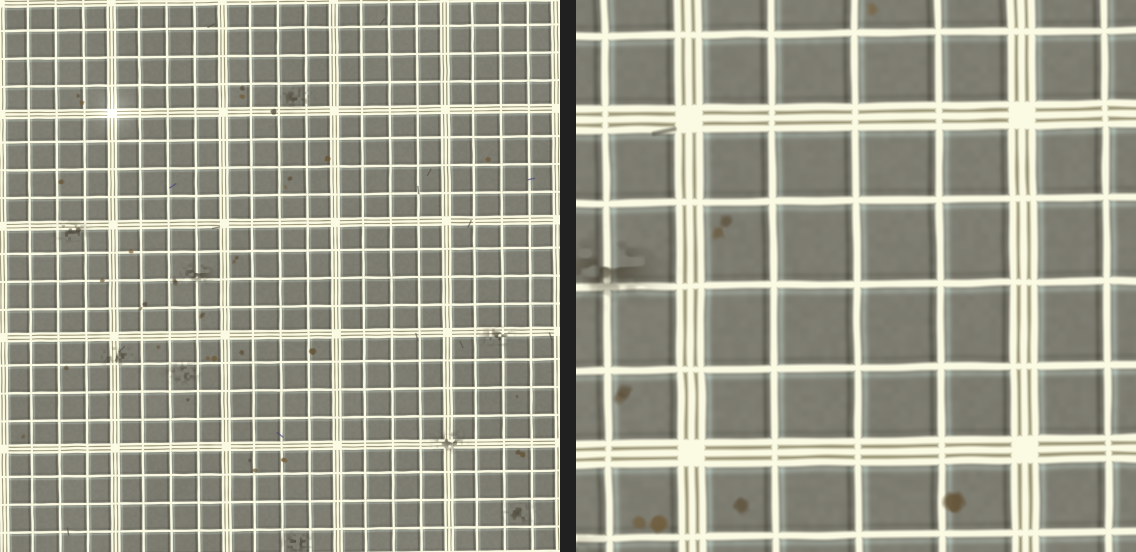
Left, the full canvas; right, a detail of the centre.
A WebGL 2 fragment shader for this pattern:

```glsl
#version 300 es
precision highp float;
// Ruled counting grid under a microscope: grey cells, four to a block, with
// cream single lines and triple lines between blocks. The grid is slightly
// skewed; hashed loops scatter specks, smudges and fibres over it.
uniform vec2 u_resolution;
out vec4 fragColor;

float hash(vec2 p) {
    vec3 q = fract(p.xyx * vec3(0.1031, 0.1030, 0.0973));
    q += dot(q, q.yzx + 33.33);
    return fract((q.x + q.y) * q.z);
}

vec2 hash2(float n) {
    return vec2(hash(vec2(n, 3.7)), hash(vec2(n, 19.3)));
}

float noise(vec2 p) {
    vec2 i = floor(p), f = fract(p);
    f = f * f * (3.0 - 2.0 * f);
    return mix(mix(hash(i), hash(i + vec2(1, 0)), f.x),
               mix(hash(i + vec2(0, 1)), hash(i + vec2(1, 1)), f.x), f.y);
}

// Signed distance from the centre of the nearest triple line
float bandOffset(float x) {
    return x - 4.0 * round(x / 4.0);
}

// Coverage of single lines on whole numbers, tripled on every fourth
float ruling(float x, float width, float pixel) {
    float d = min(abs(x - round(x)), abs(abs(bandOffset(x)) - 0.126));
    float soft = max(0.026, 0.7 * pixel);
    return 1.0 - smoothstep(width - soft, width + soft, d);
}

// Signed distance from the nearest outermost line
float edgeOffset(float x) {
    float b = bandOffset(x);
    return abs(b) < 0.5 ? b - 0.126 * sign(b) : x - round(x);
}

float ridge(float x, float centre, float width) {
    float d = (x - centre) / width;
    return exp(-d * d);
}

float segment(vec2 p, vec2 a, vec2 b) {
    vec2 ab = b - a;
    return length(p - a - ab * clamp(dot(p - a, ab) / dot(ab, ab), 0.0, 1.0));
}

void main() {
    vec2 s = gl_FragCoord.xy / u_resolution;
    float down = 1.0 - s.y;
    float pixel = 20.16 / u_resolution.x;

    // Skewed grid coordinates, one unit per small cell
    vec2 g = vec2(20.16 * s.x - 0.178 * down,
                  19.80 * down - 0.113 + 0.232 * s.x);
    vec2 w = g + 0.018 * (vec2(noise(g * 2.3), noise(g * 2.3 + 40.0)) - 0.5);

    // Cell ground with uneven light and fine grain
    vec3 color = vec3(0.495, 0.49, 0.445);
    color += 0.025 * (noise(g * 0.35) - 0.5) + 0.022 * (noise(g * 11.0) - 0.5);

    // Dark side and pale bluish side of each ruled groove
    float ex = edgeOffset(w.x), ey = edgeOffset(w.y);
    color -= 0.10 * ridge(ex, -0.11, 0.035) + 0.04 * ridge(ey, -0.11, 0.035);
    color += vec3(0.10, 0.13, 0.13) * (ridge(ex, 0.09, 0.04) + 0.8 * ridge(ey, 0.09, 0.04));

    // Olive gaps within the triple lines
    vec2 band = abs(vec2(bandOffset(w.x), bandOffset(w.y)));
    float gap = 1.0 - smoothstep(0.10, 0.14, min(band.x, band.y));
    color = mix(color, vec3(0.60, 0.58, 0.46), gap);

    // Cream lines, solid where two triple lines cross
    float width = 0.044 + 0.008 * (noise(g * 3.0 + 9.0) - 0.5);
    float lines = max(ruling(w.x, width, pixel), ruling(w.y, width, pixel));
    float crossing = 1.0 - smoothstep(0.13, 0.19, max(band.x, band.y));
    lines = max(lines, crossing);
    color = mix(color, vec3(0.985, 0.98, 0.89), lines);

    // Faint bright haze around one crossing
    color += 0.12 * exp(-2.2 * dot(g - vec2(4.1, 3.9), g - vec2(4.1, 3.9)));

    // Round brown specks, some in pairs
    for (int i = 0; i < 38; i++) {
        float n = float(i);
        vec2 r = hash2(n + 71.0);
        vec2 c = hash2(floor(n / 1.5) + 5.0) * vec2(20.2, 19.8) + 0.5 * (r - 0.5);
        float radius = 0.06 + 0.06 * r.x;
        float d = length(g - c) + 0.04 * (noise(g * 14.0) - 0.5);
        float mask = 1.0 - smoothstep(radius - 0.045, radius + 0.035, d);
        vec3 speck = mix(vec3(0.26, 0.24, 0.20), vec3(0.46, 0.36, 0.20), r.y);
        color = mix(color, speck, mask * (0.55 + 0.3 * r.x));
    }

    // Ragged smudges of debris
    for (int i = 0; i < 9; i++) {
        vec2 r = hash2(float(i) + 131.0);
        vec2 d = (g - r * vec2(20.2, 19.8)) / vec2(0.45, 0.28);
        float mask = exp(-dot(d, d)) * smoothstep(0.35, 0.75, noise(g * 9.0 + r * 50.0));
        color = mix(color, vec3(0.27, 0.25, 0.19), 0.75 * mask);
    }

    // Short thin fibres, a few of them blue
    for (int i = 0; i < 14; i++) {
        vec2 r = hash2(float(i) + 211.0);
        vec2 a = r * vec2(20.2, 19.8);
        float angle = 40.0 * r.x;
        float d = segment(g, a, a + 0.25 * vec2(cos(angle), sin(angle)));
        float mask = 1.0 - smoothstep(0.0, 0.05, d);
        vec3 fibre = i < 3 ? vec3(0.27, 0.26, 0.48) : vec3(0.33, 0.32, 0.27);
        color = mix(color, fibre, 0.65 * mask);
    }

    fragColor = vec4(clamp(color, 0.0, 1.0), 1.0);
}
```
